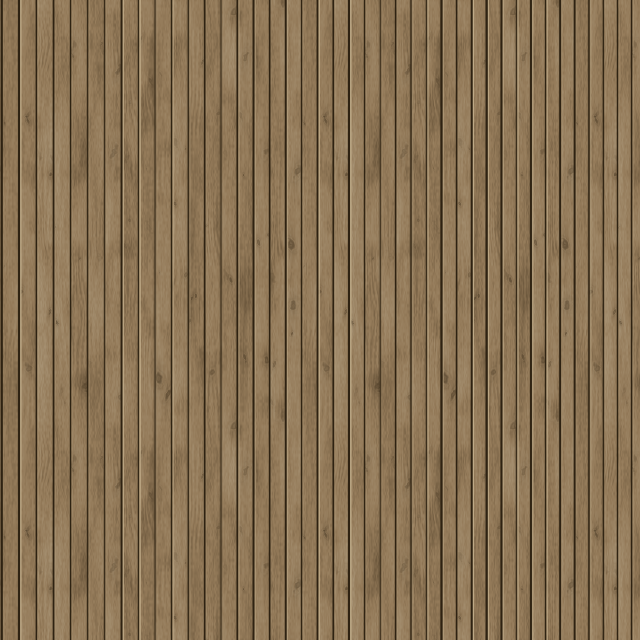
A WebGL 2 fragment shader for this texture:

```glsl
#version 300 es
precision highp float;

uniform vec2 u_resolution;
out vec4 outColor;

const float FIRST_GROOVE = 0.0026;   // x of the leftmost groove
const float FIRST_WIDTH = 0.02721;   // width of the leftmost board
const float NARROWING = 0.0000651;   // boards get slightly narrower rightward
const float BOARDS_PER_SET = 18.0;   // boards before the set recurs
const float SET_HEIGHT = 0.647;      // height of one set of boards
const int KNOTS = 4;

const vec3 WOOD = vec3(0.58, 0.48, 0.35);
const vec3 WOOD_LIGHT = vec3(0.66, 0.58, 0.46);
const vec3 WOOD_DARK = vec3(0.42, 0.34, 0.235);
const vec3 KNOT = vec3(0.27, 0.21, 0.13);
const vec3 GROOVE = vec3(0.18, 0.135, 0.07);
const vec3 EDGE_LIGHT = vec3(0.78, 0.70, 0.56);

float hash(vec2 p) {
    vec3 q = fract(vec3(p.xyx) * 0.1031);
    q += dot(q, q.yzx + 33.33);
    return fract((q.x + q.y) * q.z);
}

// Value noise that wraps in y after a whole number of rows
float noise(vec2 p, float rows, float seed) {
    vec2 cell = floor(p);
    vec2 f = fract(p);
    f = f * f * (3.0 - 2.0 * f);
    float y0 = mod(cell.y, rows);
    float y1 = mod(cell.y + 1.0, rows);
    float x0 = cell.x + seed * 37.0;
    float low = mix(hash(vec2(x0, y0)), hash(vec2(x0 + 1.0, y0)), f.x);
    float high = mix(hash(vec2(x0, y1)), hash(vec2(x0 + 1.0, y1)), f.x);
    return mix(low, high, f.y);
}

// Board index in x, position across the board in y, board width in z
vec3 boardAt(float x) {
    float root = sqrt(FIRST_WIDTH * FIRST_WIDTH - 4.0 * NARROWING * (x - FIRST_GROOVE));
    float index = (FIRST_WIDTH - root) / (2.0 * NARROWING);
    return vec3(floor(index), fract(index), root);
}

// Broad stains, fine fibres and arched growth lines; about -1 to 1
float grain(float across, float along, float seed) {
    float stain = noise(vec2(across * 0.8, along * 5.0), 5.0, seed + 20.0);
    float patches = smoothstep(0.6, 0.95, noise(vec2(across * 1.3, along * 16.0), 16.0, seed + 30.0));
    float fibre = noise(vec2(across * 13.0, along * 20.0), 20.0, seed + 40.0);
    float fleck = noise(vec2(across * 17.0, along * 130.0), 130.0, seed + 60.0);
    float bend = noise(vec2(across * 1.5, along * 9.0), 9.0, seed + 80.0);
    float rings = sin(across * 26.0 + bend * 18.0);
    float figured = smoothstep(0.5, 0.85, noise(vec2(0.5, along * 7.0), 7.0, seed + 95.0));
    float fine = 0.4 * (fibre - 0.5) + 0.45 * (fleck - 0.5) + 0.22 * rings * figured;
    return 0.8 * (stain - 0.5) - 0.35 * patches + fine;
}

// Darkness of one knot: small core, wavy rings and a smear along the grain
float knot(vec2 offset, float radius, float tilt, float wave) {
    offset.y += offset.x * tilt;
    float r = max(length(offset * vec2(1.0, 0.7)) / radius + (wave - 0.5) * 0.9, 0.0);
    float core = 1.0 - smoothstep(0.1, 0.5, r);
    float ring = (0.5 - 0.5 * cos(r * 6.5)) * exp(-r * r * 0.9);
    float smear = exp(-dot(offset, offset * vec2(0.8, 0.06)) / (radius * radius));
    return 0.4 * core + 0.65 * ring + 0.22 * smear;
}

// All knots of a board, scattered along its height
float knots(float across, float along, float width, float seed) {
    float wave = noise(vec2(across * 6.0, along * 170.0), 170.0, seed + 120.0);
    float dark = 0.0;
    for (int i = 0; i < KNOTS; i++) {
        vec2 id = vec2(seed * 7.0 + 3.0, float(i) * 13.0 + 5.0);
        float place = hash(id);
        float side = mix(0.05, 0.95, hash(id + 101.0));
        float size = hash(id + 202.0);
        float tilt = hash(id + 303.0) * 3.2 - 1.6;
        float strength = mix(0.2, 1.0, hash(id + 404.0));
        float dy = (fract(along - place + 0.5) - 0.5) * SET_HEIGHT;
        vec2 offset = vec2((across - side) * width, dy);
        dark += strength * knot(offset, mix(0.0014, 0.0074, size), tilt, wave);
    }
    return min(dark, 1.0);
}

void main() {
    vec2 uv = gl_FragCoord.xy / u_resolution;
    float pixel = 1.0 / u_resolution.x;
    vec3 board = boardAt(uv.x);
    float across = board.y;
    float width = board.z;
    float seed = mod(board.x, BOARDS_PER_SET) + 1.0;
    float along = fract(uv.y / SET_HEIGHT);

    // Wood surface
    float boardTone = 0.55 * (hash(vec2(seed, 9.0)) - 0.5) + 0.1;
    float tone = grain(across, along, seed) + boardTone;
    vec3 color = mix(WOOD, WOOD_LIGHT, clamp(tone, 0.0, 1.0));
    color = mix(color, WOOD_DARK, clamp(-tone, 0.0, 1.0));
    color = mix(color, KNOT, 0.7 * knots(across, along, width, seed));

    // Lit edge to the right of some grooves
    float fromLeft = across * width;
    float lit = 1.0 - smoothstep(0.0004, 0.0006 + pixel, abs(fromLeft - 0.0026));
    float litAmount = mix(0.1, 1.0, pow(hash(vec2(board.x, 71.0)), 2.0));
    color = mix(color, EDGE_LIGHT, lit * litAmount);

    // Dark groove between boards, its width differing from one to the next
    float groove = board.x + step(0.5, across);
    float halfWidth = mix(0.0006, 0.0017, hash(vec2(groove, 33.0)));
    float toGroove = min(across, 1.0 - across) * width;
    float shade = 1.0 - smoothstep(halfWidth - 0.5 * pixel, halfWidth + 0.6 * pixel, toGroove);
    float soft = 1.0 - smoothstep(0.0008, 0.0034, toGroove);
    color = mix(color, GROOVE, max(shade, 0.3 * soft));

    outColor = vec4(color, 1.0);
}
```
